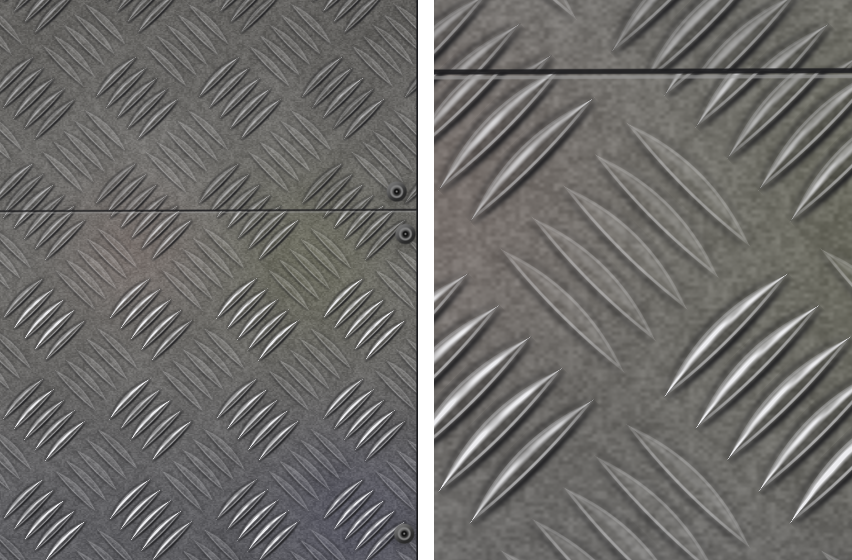
Left: the whole. Right: its middle third, enlarged.
Give the GLSL for this texture, as a WebGL 1 fragment shader.

```glsl
precision highp float;
// Two worn aluminium tread plates with five-bar groups, a seam and rivets.
uniform vec2 u_resolution;

// Lengths are fractions of the canvas width.
const float BAR_PITCH = 0.0355;
const float BAR_HALF_LENGTH = 0.070;
const float BAR_HALF_WIDTH = 0.0088;
const float BAR_BOW = 0.0045;
const float DIAGONAL = 0.70711;
const vec3 DARK = vec3(0.11, 0.11, 0.12);
const vec3 STEEL = vec3(0.41, 0.405, 0.395);
const vec3 SHINE = vec3(0.93, 0.93, 0.94);

float hash(vec2 p) {
  vec3 q = fract(vec3(p.xyx) * 0.1031);
  q += dot(q, q.yzx + 33.33);
  return fract((q.x + q.y) * q.z);
}

float noise(vec2 p) {
  vec2 i = floor(p), f = fract(p);
  f = f * f * (3.0 - 2.0 * f);
  return mix(mix(hash(i), hash(i + vec2(1.0, 0.0)), f.x),
             mix(hash(i + vec2(0.0, 1.0)), hash(i + 1.0), f.x), f.y);
}

float fbm(vec2 p) {
  float sum = 0.0, gain = 0.5;
  for (int i = 0; i < 4; i++) {
    sum += gain * noise(p);
    p = p * 2.03 + 17.0;
    gain *= 0.5;
  }
  return sum;
}

float glow(vec2 p, vec2 centre, float radius) {
  vec2 d = (p - centre) / radius;
  return exp(-dot(d, d));
}

float line(float distance, float width, float px) {
  return 1.0 - smoothstep(width - px, width + px, abs(distance));
}

// Plate metal: broad light, coloured reflections, smudges and grain
vec3 plateColor(vec2 p) {
  vec3 col = STEEL + 0.03 * glow(p, vec2(0.4, 0.85), 0.5);
  col -= 0.03 * smoothstep(1.0, 1.34, p.y);
  col -= vec3(0.05, 0.045, 0.02) * smoothstep(0.6, 0.0, p.y);
  col += vec3(0.03, 0.005, 0.0) * glow(p, vec2(0.32, 0.74), 0.15);
  col += vec3(0.0, 0.005, -0.035) * glow(p, vec2(0.74, 0.72), 0.2);
  col += vec3(-0.02, -0.02, 0.01) * glow(p, vec2(0.85, 0.1), 0.2);
  col += 0.07 * (fbm(p * 9.0) - 0.47) + 0.10 * (fbm(p * 90.0) - 0.47);
  return col + 0.09 * (noise(p * vec2(260.0, 330.0)) - 0.5);
}

// Groups of five bowed, pointed bars on a lattice
vec3 addBars(vec3 col, vec2 p, vec2 centre, vec2 period, vec2 along, float gloss,
             float tone, float shade, float rimLight, float px) {
  vec2 cell = floor((p - centre) / period + 0.5);
  vec2 q = p - centre - cell * period;
  float a = dot(q, along);
  float across = dot(q, vec2(-along.y, along.x));
  float index = clamp(floor(across / BAR_PITCH + 0.5), -2.0, 2.0);
  float wear = hash(cell * 7.3 + index + 31.0);
  float s = a / BAR_HALF_LENGTH;
  float taper = max(1.0 - s * s, 0.0);
  float b = across - index * BAR_PITCH - BAR_BOW * (taper - 0.5);
  float halfWidth = BAR_HALF_WIDTH * taper * (0.93 + 0.14 * wear);
  float d = max(abs(b) - halfWidth, abs(a) - BAR_HALF_LENGTH);
  float inside = 1.0 - smoothstep(-px, px, d);
  float side = b / max(halfWidth, 0.0005);

  // Shade on both outer edges, deeper below, then a narrow lit ridge and rims
  float below = exp(-pow((b + halfWidth + 0.0025) / 0.0032, 2.0));
  float above = exp(-pow((b - halfWidth - 0.0025) / 0.003, 2.0));
  col = mix(col, DARK, shade * sqrt(taper) * (below + 0.45 * above));
  float ridge = smoothstep(-0.25, 0.25, side) * (1.0 - smoothstep(0.3, 0.95, side));
  float streak = 0.65 + 0.7 * noise(vec2(a * 60.0, b * 300.0) + cell * 9.0);
  float lit = clamp(ridge * gloss * streak * (0.7 + 0.6 * wear), 0.0, 1.0);
  vec3 body = mix(col * tone, SHINE, lit);
  float rim = line(d + 0.001, 0.0013, px) * sqrt(taper);
  body = mix(body, SHINE, rim * rimLight * (0.65 + 0.35 * step(b, 0.0)));
  return mix(col, body, inside);
}

vec3 addPattern(vec3 col, vec2 p, vec2 centre, vec2 period, float gloss, float px) {
  vec2 rising = vec2(DIAGONAL);
  vec2 falling = vec2(DIAGONAL, -DIAGONAL);
  col = addBars(col, p, centre + 0.5 * period, period, falling, 0.12, 1.02, 0.36, 0.42, px);
  return addBars(col, p, centre, period, rising, gloss, 0.78, 0.85, 0.3 + 0.35 * gloss, px);
}

vec3 addRivet(vec3 col, vec2 p, vec2 centre, float px) {
  vec2 q = p - centre;
  float r = length(q);
  float light = dot(q, vec2(-0.6, 0.8)) / 0.024;
  col *= 1.0 - 0.3 * glow(p, centre - vec2(0.0, 0.004), 0.028);
  vec3 head = mix(vec3(0.16), vec3(0.46), smoothstep(-0.8, 1.2, light));
  head = mix(head, vec3(0.50), line(r - 0.013, 0.0025, px));
  head = mix(head, vec3(0.07), 1.0 - smoothstep(0.007 - px, 0.007 + px, r));
  head = mix(head, vec3(0.55), 1.0 - smoothstep(0.002 - px, 0.002 + px, r));
  return mix(col, head, 1.0 - smoothstep(0.024 - px, 0.024 + px, r));
}

void main() {
  float px = 1.0 / u_resolution.x;
  vec2 p = gl_FragCoord.xy * px;
  vec3 metal = plateColor(p);

  // Upper and lower plates meet at a slightly tilted seam
  float seam = p.y - 0.8345 - 0.0035 * p.x;
  vec3 upper = addPattern(metal, p, vec2(0.326, 1.106), vec2(0.2465, 0.2544), 0.42, px);
  float lowerGloss = mix(0.9, 0.6, smoothstep(0.45, 0.84, p.y));
  vec3 lower = addPattern(metal, p, vec2(0.615, 0.577), vec2(0.2552, 0.2404), lowerGloss, px);
  vec3 col = mix(lower, upper, smoothstep(-px, px, seam));
  col = mix(col, vec3(0.62), 0.6 * line(seam + 0.0045, 0.0014, px));
  col = mix(col, DARK, 0.9 * line(seam, 0.0020, px));

  // Right-hand edge and fasteners
  col = mix(col, DARK, smoothstep(0.994, 0.998, p.x));
  col = addRivet(col, p, vec2(0.949, 0.8815), px);
  col = addRivet(col, p, vec2(0.970, 0.780), px);
  col = addRivet(col, p, vec2(0.967, 0.063), px);
  gl_FragColor = vec4(clamp(col, 0.0, 1.0), 1.0);
}
```
